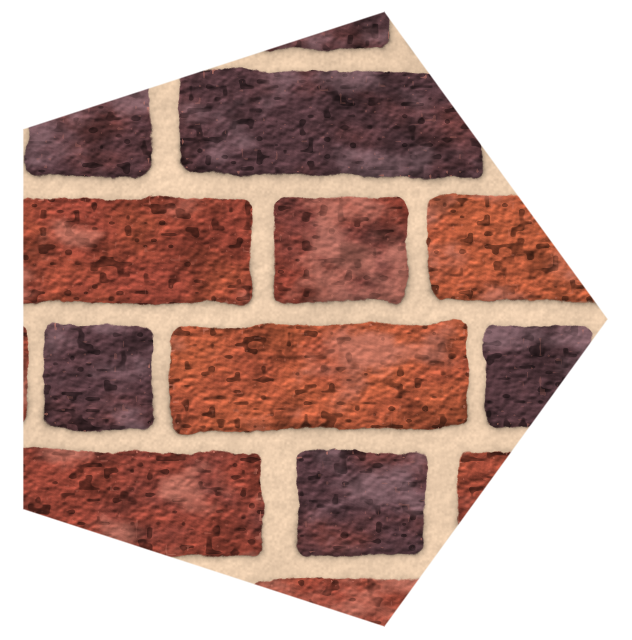
A Shadertoy shader for this texture:

```glsl
const float ROW_PITCH = 0.198;
const float ROW_TOP = 0.094;
const float BED_HALF = 0.0175;

const vec3 PAPER = vec3(1.0);
const vec3 MORTAR = vec3(0.925, 0.805, 0.685);
const vec3 DARK_CLAY = vec3(0.33, 0.225, 0.24);
const vec3 RED_CLAY = vec3(0.58, 0.27, 0.215);
const vec3 ORANGE_CLAY = vec3(0.71, 0.36, 0.24);
const vec3 PALE_RED = vec3(0.77, 0.48, 0.41);
const vec3 PALE_DARK = vec3(0.56, 0.43, 0.45);

// Per course: header start, header width, repeat length, half joint width
const vec4 COURSES[6] = vec4[6](
    vec4(0.625, 0.200, 0.700, 0.018), vec4(0.018, 0.240, 0.760, 0.024),
    vec4(0.411, 0.242, 0.700, 0.018), vec4(0.055, 0.197, 0.689, 0.014),
    vec4(0.437, 0.254, 0.700, 0.027), vec4(0.180, 0.200, 0.690, 0.018));

// Per course: firing tone of header and stretcher, 0 dark to 1 orange
const vec2 TONES[6] = vec2[6](
    vec2(0.5, 0.42), vec2(0.06, 0.04), vec2(0.34, 0.92),
    vec2(0.0, 0.85), vec2(0.12, 0.68), vec2(0.5, 0.6));

struct Brick {
    float dist;
    float tone;
    float seed;
    vec2 local;
};

float hash(vec2 p) {
    vec3 q = fract(p.xyx * 0.1031);
    q += dot(q, q.yzx + 33.33);
    return fract((q.x + q.y) * q.z);
}

float noise(vec2 p) {
    vec2 i = floor(p), f = fract(p);
    f = f * f * (3.0 - 2.0 * f);
    return mix(mix(hash(i), hash(i + vec2(1, 0)), f.x),
               mix(hash(i + vec2(0, 1)), hash(i + vec2(1, 1)), f.x), f.y);
}

float fbm(vec2 p) {
    float sum = 0.0, amp = 0.5;
    for (int i = 0; i < 5; i++) {
        sum += amp * noise(p);
        p = mat2(1.6, 1.2, -1.2, 1.6) * p + 17.3;
        amp *= 0.5;
    }
    return sum;
}

float roundBox(vec2 p, vec2 halfSize, float radius) {
    vec2 q = abs(p) - halfSize + radius;
    return length(max(q, 0.0)) + min(max(q.x, q.y), 0.0) - radius;
}

// Regular pentagon with one corner pointing right
float pentagon(vec2 p, float circumradius) {
    float d = -1.0;
    for (int i = 0; i < 5; i++) {
        float a = radians(36.0 + 72.0 * float(i));
        d = max(d, dot(p, vec2(cos(a), sin(a))));
    }
    return d - circumradius * cos(radians(36.0));
}

// Alternating headers and stretchers
Brick findBrick(vec2 p) {
    float rowPos = (1.0 - p.y - ROW_TOP) / ROW_PITCH + 1.0;
    float row = clamp(floor(rowPos), 0.0, 5.0);
    vec4 course = COURSES[int(row)];
    vec2 tones = TONES[int(row)];
    float bond = floor((p.x - course.x) / course.z);
    float x = p.x - course.x - bond * course.z;
    bool header = x < course.y;
    float width = header ? course.y : course.z - course.y;
    float start = header ? 0.0 : course.y;

    Brick b;
    b.seed = hash(vec2(bond * 2.0 + float(header), row) + 41.0);
    b.local = vec2(x - start - 0.5 * width, (row + 0.5 - rowPos) * ROW_PITCH);
    b.tone = clamp((header ? tones.x : tones.y + 0.3 * min(bond, 0.0)), 0.0, 1.0);

    // Worn, slightly tilted outline
    vec2 q = b.local;
    q.y += (b.seed - 0.5) * 0.045 * q.x;
    q += 0.009 * (vec2(noise(p * 24.0), noise(p * 24.0 + 60.0)) - 0.5);
    q += 0.006 * (vec2(fbm(p * 90.0), fbm(p * 90.0 + 30.0)) - 0.5);
    vec2 halfSize = vec2(0.5 * width - course.w, 0.5 * ROW_PITCH - BED_HALF);
    b.dist = roundBox(q, halfSize, 0.017);
    return b;
}

float clayHeight(vec2 p) {
    return fbm(p * vec2(38.0, 58.0)) + 0.4 * noise(p * vec2(130.0, 170.0));
}

vec3 clayColor(Brick b, vec2 p) {
    vec2 q = p + b.seed * 19.0;
    float patches = fbm(q * vec2(9.0, 13.0));
    float tone = clamp(b.tone + 0.5 * (patches - 0.5), 0.0, 1.0);
    vec3 col = mix(DARK_CLAY, RED_CLAY, smoothstep(0.0, 0.45, tone));
    col = mix(col, ORANGE_CLAY, smoothstep(0.5, 0.95, tone));

    // Chalky bloom and dark burnt stains
    vec3 pale = mix(PALE_DARK, PALE_RED, smoothstep(0.1, 0.4, b.tone));
    float bloom = smoothstep(0.46, 0.7, fbm(q * vec2(11.0, 15.0) + 7.0));
    col = mix(col, pale, 0.75 * bloom);
    col *= 1.0 - 0.25 * smoothstep(0.5, 0.72, fbm(q * 20.0 + 3.0));

    // Raking light over the rough face
    vec2 towardLight = vec2(-0.0018, 0.003);
    float slope = clayHeight(q) - clayHeight(q + towardLight);
    col *= 1.0 + (1.3 - 0.6 * bloom) * clamp(slope, -0.3, 0.3);

    // Pits, pale flecks and shaded rim
    float pits = smoothstep(0.7, 0.84, noise(q * vec2(75.0, 110.0)));
    float flecks = smoothstep(0.87, 0.96, noise(q * 150.0 + 9.0));
    float rim = smoothstep(-0.014, 0.0, b.dist);
    col *= 1.0 - 0.4 * pits * (1.0 - 0.6 * bloom);
    col = mix(col, PALE_RED * 1.1, flecks * (0.2 + 0.4 * rim));
    return col * (1.0 - 0.2 * rim * smoothstep(0.04, -0.08, b.local.y));
}

vec3 mortarColor(Brick b, vec2 p) {
    float grain = noise(p * 260.0) - 0.5;
    float relief = fbm(p * 45.0) - fbm(p * 45.0 + vec2(-0.12, 0.18));
    vec3 col = MORTAR * (1.0 + 0.07 * grain + 0.25 * relief);
    col *= 0.94 + 0.12 * fbm(p * 12.0);
    float contact = exp(-max(b.dist, 0.0) * 260.0);
    float below = smoothstep(0.03, -0.07, b.local.y);
    return col * (1.0 - contact * mix(0.12, 0.42, below));
}

void mainImage(out vec4 fragColor, in vec2 fragCoord) {
    vec2 p = fragCoord / iResolution.y;
    float pixel = 1.0 / iResolution.y;
    Brick b = findBrick(p);
    float edge = max(pixel, 0.0015);
    float clay = 1.0 - smoothstep(-edge, edge, b.dist);
    vec3 col = mix(mortarColor(b, p), clayColor(b, p), clay);

    // Cut the wall to a pentagon on plain ground
    float cut = pentagon(p - vec2(0.4447, 0.5013), 0.5046);
    col = mix(col, PAPER, smoothstep(-pixel, pixel, cut));
    fragColor = vec4(clamp(col, 0.0, 1.0), 1.0);
}
```
